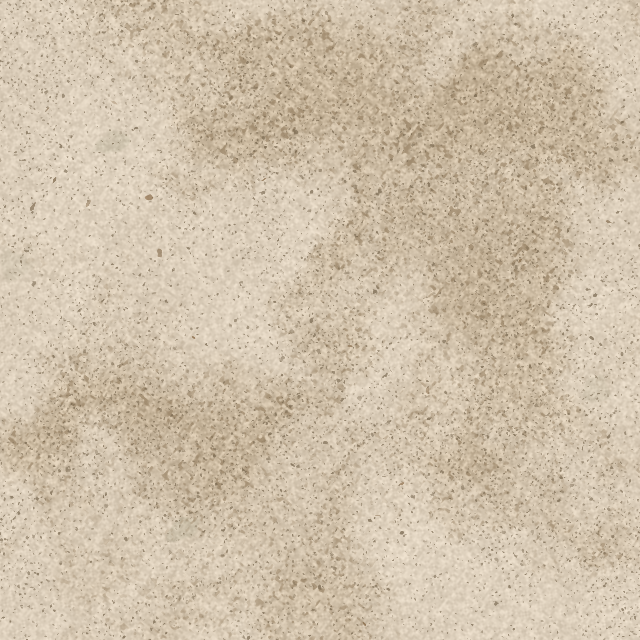
Reproduce this texture procedurally as a WebGL 1 fragment shader.

```glsl
precision highp float;
uniform vec2 u_resolution;

const vec3 PALE = vec3(0.868, 0.815, 0.738);
const vec3 TAN = vec3(0.785, 0.715, 0.612);
const vec3 CRUST = vec3(0.600, 0.515, 0.400);
const vec3 PIT = vec3(0.450, 0.385, 0.290);
const vec3 RUST = vec3(0.500, 0.350, 0.190);
const vec3 ASH = vec3(0.745, 0.710, 0.620);
const float STAIN_SCALE = 4.2;
const float FINE_GRAIN = 0.115;
const float COARSE_GRAIN = 0.075;

float hash(vec2 p) {
  vec3 q = fract(vec3(p.xyx) * 0.1031);
  q += dot(q, q.yzx + 33.33);
  return fract((q.x + q.y) * q.z);
}

float noise(vec2 p) {
  vec2 cell = floor(p);
  vec2 f = fract(p);
  f = f * f * (3.0 - 2.0 * f);
  float low = mix(hash(cell), hash(cell + vec2(1.0, 0.0)), f.x);
  float high = mix(hash(cell + vec2(0.0, 1.0)), hash(cell + 1.0), f.x);
  return mix(low, high, f.y);
}

// Turns the lattice so that grain does not line up with the canvas
vec2 turned(vec2 p) {
  return mat2(0.8, 0.6, -0.6, 0.8) * p + 40.0;
}

float fbm(vec2 p) {
  float sum = 0.0;
  float amp = 0.5;
  for (int i = 0; i < 6; i++) {
    sum += amp * noise(p);
    p = 2.0 * turned(p) + 17.3;
    amp *= 0.5;
  }
  return sum / 0.984;
}

// One ragged spot per chosen cell; stretch > 1 makes randomly turned slivers.
float spots(vec2 uv, float cells, float chance, float radius, float stretch, float seed) {
  vec2 p = turned(uv) * cells;
  vec2 id = floor(p) + seed;
  vec2 centre = 0.3 + 0.4 * vec2(hash(id + 3.1), hash(id + 7.7));
  vec2 d = fract(p) - centre;
  float angle = 6.2832 * hash(id + 11.9);
  float c = cos(angle);
  float s = sin(angle);
  d = mat2(c, -s, s, c) * d;
  d.y *= 1.0 + (stretch - 1.0) * hash(id + 19.3);
  float size = radius * mix(0.5, 1.0, hash(id + 23.5));
  float ragged = (noise(p * 1.3 / radius + seed) - 0.5) * size * 1.3;
  float soft = max(0.7 * cells / u_resolution.y, 0.2 * size);
  float cover = 1.0 - smoothstep(-soft, soft, length(d) - size + ragged);
  return cover * step(hash(id + 31.7), chance) * mix(0.35, 1.0, hash(id + 41.1));
}

void main() {
  vec2 uv = gl_FragCoord.xy / u_resolution.y;

  // Soft, warped mineral stains
  vec2 warp = vec2(fbm(uv * 6.0 + 4.0), fbm(uv * 6.0 + 31.0)) - 0.5;
  float field = fbm(uv * STAIN_SCALE + warp * 1.3 + 8.6);
  float stain = smoothstep(0.38, 0.76, field);
  float cloud = fbm(uv * 8.0 + 52.0);
  vec3 colour = mix(PALE, TAN, stain);
  colour += (cloud - 0.5) * vec3(0.05, 0.055, 0.06);

  // Faint grey patches
  colour = mix(colour, ASH, 0.55 * spots(uv, 5.0, 0.15, 0.12, 1.6, 5.0));

  // Granular surface, rougher inside stains
  float fine = noise(turned(uv) * 290.0) - 0.5;
  float coarse = noise(turned(turned(uv)) * 170.0) - 0.5;
  float rough = 0.8 + 0.5 * stain;
  colour += rough * (FINE_GRAIN * fine + COARSE_GRAIN * coarse) * vec3(1.0, 1.02, 1.05);

  // Fine broken crumbs where the stain is strong
  float crumbs = 0.6 * noise(turned(uv) * 215.0 + 9.0) + 0.4 * noise(turned(uv) * 105.0 + 27.0);
  float crust = smoothstep(0.60, 0.82, crumbs) * smoothstep(0.36, 0.66, field);
  colour = mix(colour, CRUST, 0.75 * crust);

  // Pits in three sizes, gathered in loose clusters
  float cluster = smoothstep(0.32, 0.68, fbm(uv * 6.0 + 90.0));
  float pits = 0.0;
  for (int i = 0; i < 3; i++) {
    float level = float(i);
    float cells = 140.0 / pow(1.6, level);
    float chance = (0.18 + 0.34 * cluster + 0.2 * stain) / pow(2.0, level);
    pits = max(pits, spots(uv, cells, chance, 0.27 - 0.035 * level, 2.2, 13.0 + 40.0 * level));
  }
  colour = mix(colour, PIT, 0.72 * pits);

  // Rare rusty slivers
  float slivers = spots(uv, 15.0, 0.06, 0.11, 5.0, 211.0);
  colour = mix(colour, mix(PIT, RUST, noise(uv * 45.0)), 0.7 * slivers);

  gl_FragColor = vec4(clamp(colour, 0.0, 1.0), 1.0);
}
```
